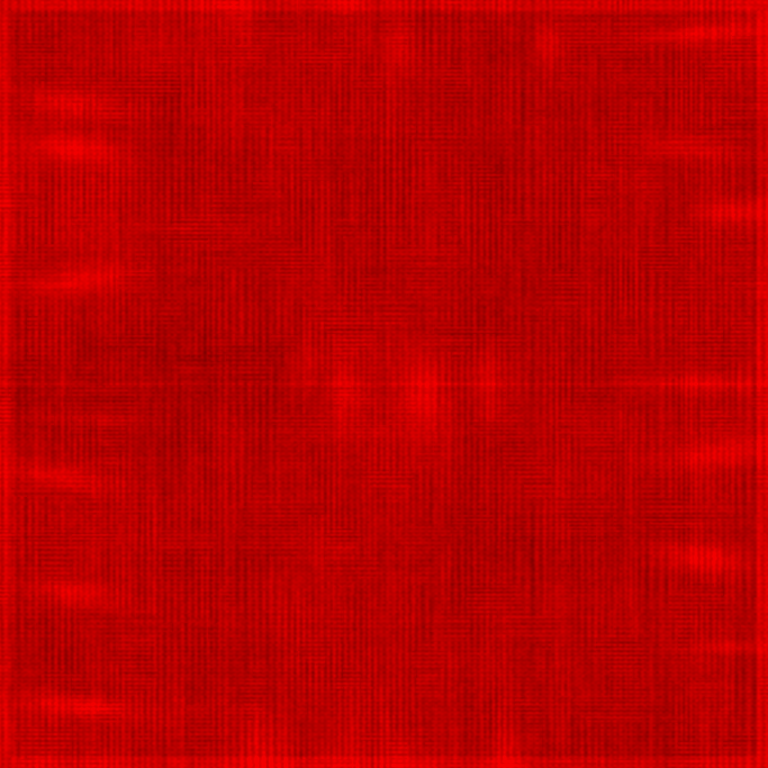
A Shadertoy shader for this texture:

```glsl
// Red woven cloth with fine uneven ribs, a pale border, a middle seam and soft bright creases.

const float TAU = 6.2831853;
const float RIB_COUNT = 118.0;
const float WEFT_COUNT = 172.0;
const float BASE_RED = 0.703;

float hash(vec2 p) {
    vec3 q = fract(vec3(p.xyx) * 0.1031);
    q += dot(q, q.yzx + 33.33);
    return fract((q.x + q.y) * q.z);
}

float noise(vec2 p) {
    vec2 cell = floor(p);
    vec2 f = fract(p);
    f = f * f * (3.0 - 2.0 * f);
    float low = mix(hash(cell), hash(cell + vec2(1, 0)), f.x);
    float high = mix(hash(cell + vec2(0, 1)), hash(cell + vec2(1, 1)), f.x);
    return mix(low, high, f.y);
}

// Soft elliptical glow, tilted by a slope
float glow(vec2 p, vec2 center, vec2 radius, float slope) {
    vec2 d = p - center;
    d.y -= slope * d.x;
    d /= radius;
    return exp(-dot(d, d));
}

// One set of threads with wandering spacing and uneven brightness
float threads(float across, float along, float count, float seed) {
    float x = across * count + 1.6 * noise(vec2(across * 24.0, seed));
    float wave = cos(TAU * x);
    float strength = 0.35 + 1.2 * noise(vec2(across * 26.0, along * 16.0) + seed);
    float tone = noise(vec2(x * 0.8, along * 4.0 + seed)) - 0.5;
    float fiber = noise(vec2(across * 235.0, along * 22.0 + seed)) - 0.5;
    return wave * strength + 1.3 * tone + 1.5 * fiber;
}

// Upright ribs, giving way to cross threads in small blocky patches
float weave(vec2 p) {
    float ribs = threads(p.x, p.y, RIB_COUNT, 3.0);
    float wefts = threads(p.y, p.x, WEFT_COUNT, 41.0);
    float ragged = noise(p * 27.0 + 7.0) + 0.45 * noise(floor(p * 85.0) * 0.6);
    float patches = smoothstep(0.82, 0.98, ragged);
    float beads = cos(TAU * p.x * RIB_COUNT) * cos(TAU * p.y * WEFT_COUNT);
    float grain = noise(p * 250.0) - 0.5;
    return mix(0.050, 0.022, patches) * ribs
         + mix(0.017, 0.042, patches) * wefts
         + 0.014 * beads + 0.085 * grain;
}

// Near-level creases running in from the left and right edges
float sideCreases(vec2 p) {
    float sum = 0.0;
    for (int i = 0; i < 14; i++) {
        float k = float(i);
        float side = mod(k, 2.0);
        float inset = mix(0.03, 0.11, hash(vec2(k, 1.0)));
        float y = (k + 1.6 * hash(vec2(k, 2.0)) - 0.3) / 14.0;
        vec2 radius = vec2(mix(0.045, 0.08, hash(vec2(k, 3.0))),
                           mix(0.008, 0.020, hash(vec2(k, 4.0))));
        float slope = 0.3 * (hash(vec2(k, 5.0)) - 0.5);
        float power = mix(0.05, 0.2, hash(vec2(k, 6.0)));
        sum += power * glow(p, vec2(mix(inset, 1.0 - inset, side), y), radius, slope);
    }
    return sum;
}

// Upright smudges gathered in a row
float smudges(vec2 p, float row, float left, float right, float seed) {
    float sum = 0.0;
    for (int i = 0; i < 4; i++) {
        float k = float(i);
        float x = mix(left, right, (k + 0.1 + 0.8 * hash(vec2(k, seed))) / 4.0);
        float y = row + 0.08 * (hash(vec2(k, seed + 1.0)) - 0.5);
        vec2 radius = vec2(mix(0.016, 0.034, hash(vec2(k, seed + 2.0))),
                           mix(0.03, 0.055, hash(vec2(k, seed + 3.0))));
        float power = mix(0.07, 0.15, hash(vec2(k, seed + 4.0)));
        sum += power * glow(p, vec2(x, y), radius, 0.0);
    }
    return sum;
}

void mainImage(out vec4 fragColor, in vec2 fragCoord) {
    vec2 p = fragCoord / iResolution.xy;

    // Cloth with broad uneven tone
    float cloud = 0.55 * noise(p * 6.0 + 2.0) + 0.45 * noise(p * 14.0 + 9.0) - 0.5;
    float red = BASE_RED + weave(p) + 0.12 * cloud;

    // Bright creases and smudges
    red += sideCreases(p);
    red += smudges(p, 0.49, 0.36, 0.66, 11.0);
    red += smudges(p, 0.97, 0.2, 0.75, 23.0);
    red += smudges(p, 0.02, 0.25, 0.75, 37.0);

    // Thin middle seam and pale border
    float seam = (p.y - 0.5) / 0.0018;
    red += 0.1 * exp(-seam * seam);
    vec2 margin = min(p, 1.0 - p);
    float edge = min(margin.x, margin.y);
    red += 0.12 * (1.0 - smoothstep(0.012, 0.017, edge));

    fragColor = vec4(clamp(red, 0.5, 0.95), 0.0, 0.0, 1.0);
}
```
